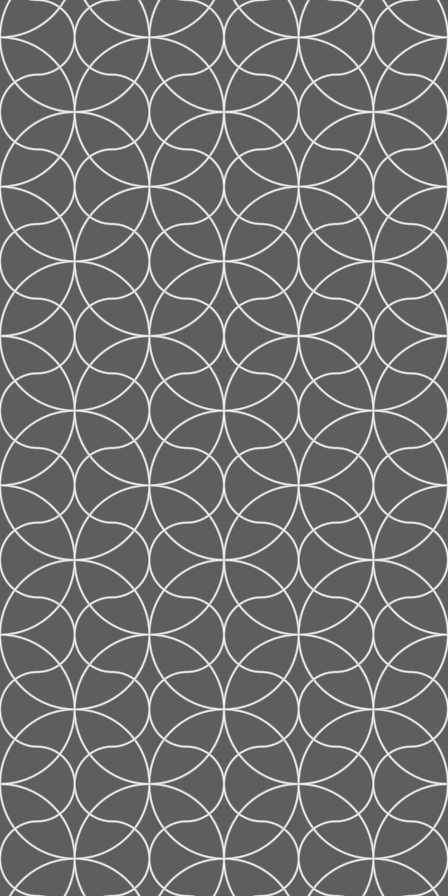
This pattern is drawn by a WebGL 1 fragment shader. Its source:

```glsl
precision highp float;

uniform vec2 u_resolution;

float ringDistance(vec2 p, vec2 center, float radius) {
    return abs(length(p - center) - radius);
}

// Distance to the arcs inside one unit cell, whose rings sit on two opposite corners
float cellArcs(vec2 f) {
    // Half-turn symmetry about the cell center
    if (f.x > 0.5) f = 1.0 - f;

    // Two large rings crossing to form a diagonal lens
    float largeRings = min(ringDistance(f, vec2(0.0), 1.0),
                           ringDistance(f, vec2(1.0), 1.0));

    // Quarter arc: with its half-turn copy it makes an S across the lens
    float smallArc = ringDistance(f, vec2(0.5, 0.0), 0.5);

    return min(largeRings, smallArc);
}

void main() {
    // Six half-period cells across the canvas, shifted half a cell vertically
    vec2 p = gl_FragCoord.xy / u_resolution.x * 6.0 - vec2(0.0, 0.5);
    float pixel = 6.0 / u_resolution.x;

    // Neighboring cells are mirror images
    vec2 cell = floor(p);
    vec2 f = p - cell;
    if (mod(cell.x + cell.y, 2.0) > 0.5) f.x = 1.0 - f.x;

    // Thin pale lines with soft edges
    float line = clamp((0.0135 - cellArcs(f)) / (1.4 * pixel) + 0.5, 0.0, 1.0);

    gl_FragColor = vec4(mix(vec3(0.37), vec3(0.93), line), 1.0);
}
```
